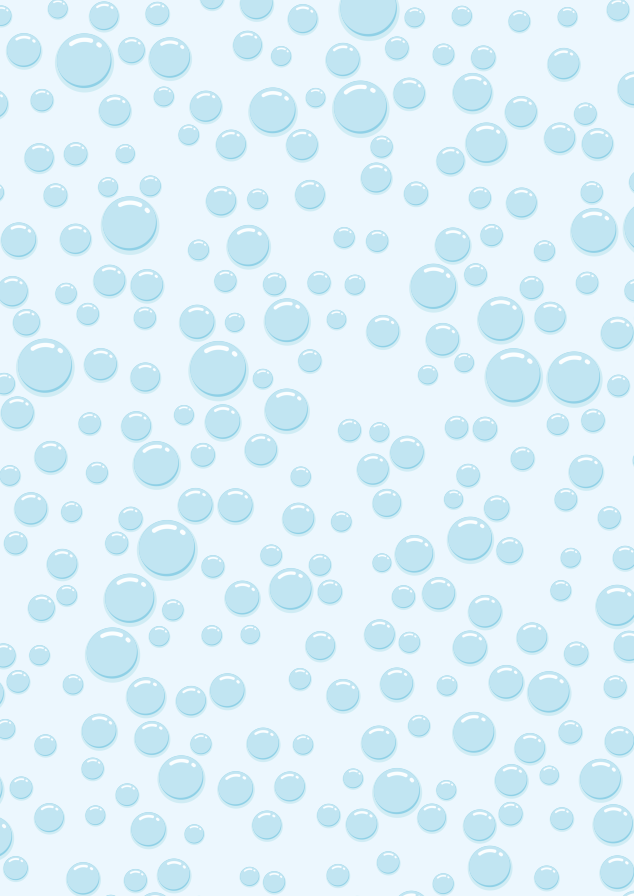
A Shadertoy shader for this pattern:

```glsl
// Pale blue soap bubbles of mixed sizes scattered without overlap on an icy ground.
#define DENSITY 17.1      // bubble spacings per canvas height
#define JITTER 0.62       // random shift of each bubble, in spacings
#define GAP 0.06          // free room kept between bubbles
#define MIN_RADIUS 0.13   // smaller bubbles are dropped
#define GROUND vec3(0.925, 0.970, 0.995)
#define BODY vec3(0.757, 0.898, 0.950)
#define RIM vec3(0.815, 0.925, 0.958)
#define SHADE vec3(0.560, 0.815, 0.900)
#define SHINE vec3(0.985, 0.995, 1.0)

const float ROW_HEIGHT = 0.866;   // row pitch of the staggered lattice

vec3 hash3(vec2 cell) {
    vec3 h = fract(vec3(cell.xyx + 57.0) * vec3(0.1031, 0.1030, 0.0973));
    h += dot(h, h.yxz + 33.33);
    return fract((h.xxy + h.yzz) * h.zyx);
}

float rowShift(float row) { return 0.5 * mod(row, 2.0); }

// Size classes: many small, fewer medium, rare large and huge; a few cells stay empty.
float wantedRadius(float pick, float vary) {
    if (pick < 0.03) return 0.001;
    if (pick < 0.54) return mix(0.195, 0.25, vary);
    if (pick < 0.89) return mix(0.29, 0.36, vary);
    if (pick < 0.96) return mix(0.42, 0.48, vary);
    return mix(0.54, 0.62, vary);
}

// Jittered lattice point: centre in xy, wanted radius in z.
vec3 seed(vec2 cell) {
    vec3 h = hash3(cell);
    vec2 centre = (cell + 0.5 + JITTER * (h.xy - 0.5)) * vec2(1.0, ROW_HEIGHT);
    centre.x += rowShift(cell.y);
    return vec3(centre, wantedRadius(h.z, hash3(cell + 91.0).x));
}

// Move a bubble away from crowding neighbours; big ones yield less.
vec3 settle(vec2 cell) {
    vec3 self = seed(cell);
    vec2 push = vec2(0.0);
    for (int k = 0; k < 9; k++) {
        if (k == 4) continue;
        vec3 other = seed(cell + vec2(k % 3 - 1, k / 3 - 1));
        vec2 away = self.xy - other.xy;
        float dist = max(length(away), 0.001);
        float reach = self.z + other.z;
        push += away / dist * max(reach + GAP - dist, 0.0) * other.z / reach;
    }
    return vec3(self.xy + push, self.z);
}

// Shrink the radius where neighbours would still touch.
float fitRadius(vec2 cell, vec3 self) {
    float radius = self.z;
    for (int k = 0; k < 9; k++) {
        if (k == 4) continue;
        vec3 other = settle(cell + vec2(k % 3 - 1, k / 3 - 1));
        float room = distance(self.xy, other.xy) - GAP;
        radius = min(radius, room * self.z / (self.z + other.z));
    }
    return radius;
}

float cover(float dist, float soft) { return smoothstep(soft, -soft, dist); }

// Distance to a rounded arc between two angles.
float arc(vec2 q, float radius, float from, float to, float halfWidth) {
    float angle = clamp(atan(q.y, q.x), from, to);
    return length(q - radius * vec2(cos(angle), sin(angle))) - halfWidth;
}

// One bubble of unit radius: rim, body, lower crescent and highlights.
vec3 drawBubble(vec3 ground, vec2 q, float soft, float tilt) {
    vec2 bodyCentre = vec2(-0.01, 0.07);
    float body = cover(length(q - bodyCentre) - 0.92, soft);
    float lit = cover(length(q - bodyCentre - vec2(-0.035, 0.085)) - 0.925, soft);
    vec3 color = mix(ground, RIM, cover(length(q) - 1.0, soft));
    color = mix(color, SHADE, body);
    color = mix(color, BODY, body * lit);
    float shine = min(arc(q, 0.78, 1.22 + tilt, 2.12 + tilt, 0.072),
                      arc(q, 0.78, 0.79 + tilt, 0.86 + tilt, 0.072));
    return mix(color, SHINE, cover(shine, soft));
}

void mainImage(out vec4 fragColor, in vec2 fragCoord) {
    vec2 p = fragCoord / iResolution.y * DENSITY;
    float pixel = DENSITY / iResolution.y;
    float row = floor(p.y / ROW_HEIGHT);
    vec2 home = vec2(floor(p.x - rowShift(row)), row);

    vec3 color = GROUND;
    for (int k = 0; k < 9; k++) {
        vec2 cell = home + vec2(k % 3 - 1, k / 3 - 1);
        vec3 bubble = settle(cell);
        vec2 offset = p - bubble.xy;
        if (length(offset) > bubble.z + pixel) continue;
        float radius = fitRadius(cell, bubble);
        if (radius < MIN_RADIUS) continue;
        float tilt = 0.3 * (hash3(cell + 17.0).y - 0.4);
        color = drawBubble(color, offset / radius, 0.7 * pixel / radius, tilt);
    }
    fragColor = vec4(color, 1.0);
}
```
